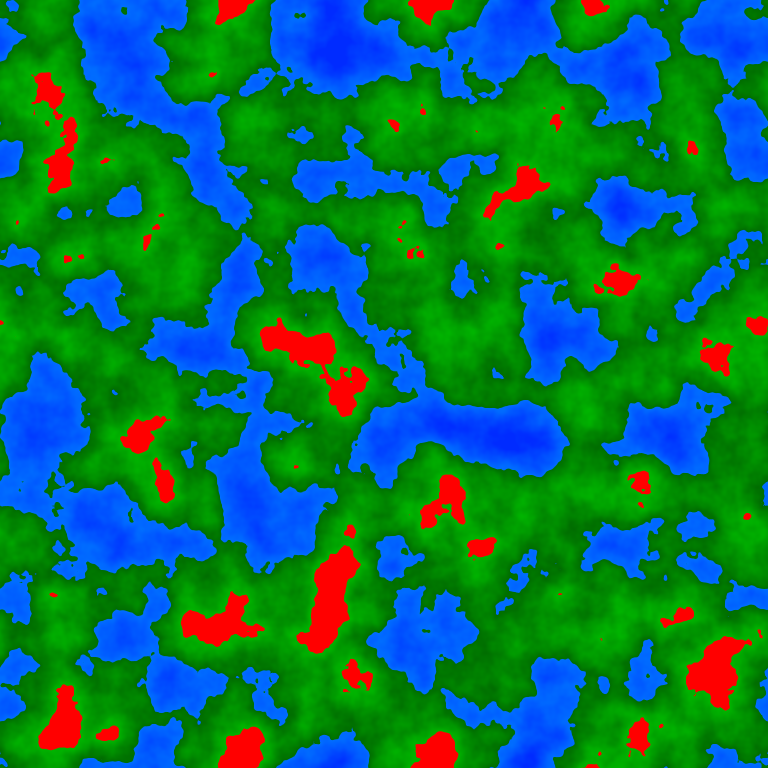
Reproduce this texture procedurally as a WebGL 2 fragment shader.

```glsl
#version 300 es
precision highp float;
// Tiling fractal height map: blue lakes, green land and red peaks.

uniform vec2 u_resolution;
out vec4 fragColor;

const float TAU = 6.2831853;
const int BASE_CELLS = 8;
const int OCTAVES = 5;
const float SHORE = -0.13;
const float PEAK = 0.40;
const float DEPTHS = -0.70;

// Integer hash of a lattice point and seed, from 0 to 1
float hash(ivec2 cell, int seed) {
    uvec2 v = uvec2(cell) + uvec2(uint(seed) * 977u, uint(seed) * 613u);
    v = v * 1664525u + 1013904223u;
    v.x += v.y * 1664525u;
    v.y += v.x * 1664525u;
    v ^= v >> 16u;
    v.x += v.y * 1664525u;
    v.y += v.x * 1664525u;
    v ^= v >> 16u;
    return float(v.x >> 8u) / 16777216.0;
}

// Slope contribution of one lattice corner, wrapped to the period
float cornerSlope(ivec2 cell, vec2 offset, int period, int seed) {
    ivec2 wrapped = ivec2(mod(vec2(cell), float(period)) + 0.5);
    float angle = TAU * hash(wrapped, seed);
    return dot(vec2(cos(angle), sin(angle)), offset);
}

// Periodic gradient noise
float gradientNoise(vec2 p, int period, int seed) {
    ivec2 cell = ivec2(floor(p));
    vec2 f = fract(p);
    vec2 blend = f * f * f * (f * (f * 6.0 - 15.0) + 10.0);
    float a = cornerSlope(cell, f, period, seed);
    float b = cornerSlope(cell + ivec2(1, 0), f - vec2(1, 0), period, seed);
    float c = cornerSlope(cell + ivec2(0, 1), f - vec2(0, 1), period, seed);
    float d = cornerSlope(cell + ivec2(1, 1), f - vec2(1, 1), period, seed);
    return mix(mix(a, b, blend.x), mix(c, d, blend.x), blend.y);
}

// Octaves double in frequency and halve in strength
float terrainHeight(vec2 uv, int baseCells, int octaves) {
    float height = 0.0;
    float strength = 1.0;
    int cells = baseCells;
    for (int i = 0; i < octaves; i++) {
        vec2 shift = vec2(0.37, 0.61) * float(i);
        height += strength * gradientNoise(uv * float(cells) + shift, cells, i + 3);
        strength *= 0.5;
        cells *= 2;
    }
    return height;
}

// Antialiased step at a height level
float above(float height, float level, float blur) {
    return smoothstep(-0.5, 0.5, (height - level) / blur);
}

vec3 terrainColor(float height, float blur) {
    float depth = clamp((height - SHORE) / (DEPTHS - SHORE), 0.0, 1.0);
    float rise = clamp((height - SHORE) / (PEAK - SHORE), 0.0, 1.0);
    vec3 water = mix(vec3(0.0, 0.43, 1.0), vec3(0.0, 0.17, 1.0), depth);
    vec3 land = mix(vec3(0.0, 0.425, 0.0), vec3(0.0, 0.71, 0.0), rise);
    vec3 summit = vec3(1.0, 0.0, 0.0);
    vec3 color = mix(water, land, above(height, SHORE, blur));
    return mix(color, summit, above(height, PEAK, blur));
}

void main() {
    vec2 uv = gl_FragCoord.xy / u_resolution;
    float height = terrainHeight(uv, BASE_CELLS, OCTAVES);
    float blur = max(fwidth(height), 0.0001);
    fragColor = vec4(terrainColor(height, blur), 1.0);
}
```
